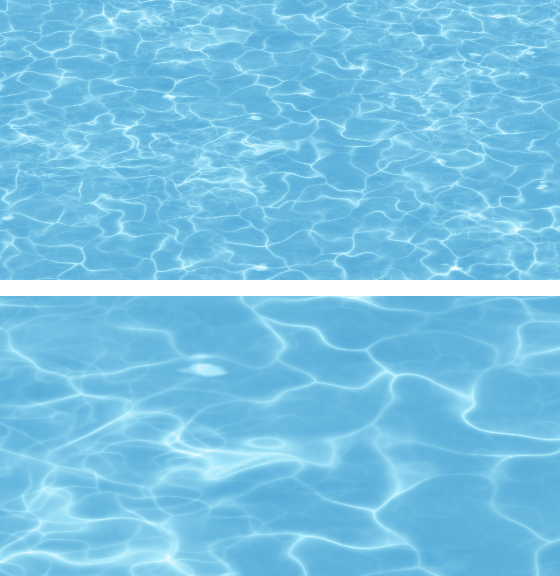
Top, the full canvas; bottom, a detail of the centre.
A Shadertoy shader for this texture:

```glsl
const vec3 DEEP = vec3(0.366, 0.694, 0.856);
const vec3 PALE = vec3(0.660, 0.910, 0.985);
const vec3 GLINT = vec3(0.930, 0.990, 1.000);

vec2 hash2(vec2 p) {
    vec3 q = fract(p.xyx * vec3(0.1031, 0.1030, 0.0973));
    q += dot(q, q.yzx + 33.33);
    return fract((q.xx + q.yz) * q.zy);
}

float cornerSlope(vec2 cell, vec2 corner, vec2 f) {
    return dot(hash2(cell + corner) * 2.0 - 1.0, f - corner);
}

// Gradient noise, roughly -0.7 to 0.7
float gradientNoise(vec2 p) {
    vec2 i = floor(p);
    vec2 f = p - i;
    vec2 u = f * f * f * (f * (f * 6.0 - 15.0) + 10.0);
    float low = mix(cornerSlope(i, vec2(0, 0), f), cornerSlope(i, vec2(1, 0), f), u.x);
    float high = mix(cornerSlope(i, vec2(0, 1), f), cornerSlope(i, vec2(1, 1), f), u.x);
    return mix(low, high, u.y);
}

float fbm(vec2 p, int octaves) {
    float sum = 0.0;
    float amplitude = 1.0;
    for (int i = 0; i < octaves; i++) {
        sum += amplitude * gradientNoise(p);
        p = mat2(1.6, 0.5, -0.5, 1.6) * p + 19.7;
        amplitude *= 0.55;
    }
    return sum;
}

vec2 warp(vec2 p, float amount) {
    return p + amount * vec2(fbm(p * 0.75 + 3.1, 3), fbm(p * 0.75 + 41.7, 3));
}

// x: gap between the two nearest cells, y: gap to the third (small at junctions)
vec2 cellGaps(vec2 p) {
    vec2 i = floor(p);
    vec3 nearest = vec3(9.0);
    for (int y = -1; y <= 1; y++) {
        for (int x = -1; x <= 1; x++) {
            vec2 cell = i + vec2(x, y);
            float d = length(cell + 0.04 + 0.92 * hash2(cell) - p);
            if (d < nearest.x) nearest = vec3(d, nearest.xy);
            else if (d < nearest.y) nearest = vec3(nearest.x, d, nearest.y);
            else nearest.z = min(nearest.z, d);
        }
    }
    return nearest.yz - nearest.x;
}

// Web of focused light: thin core, soft halo and bright junctions
float caustics(vec2 p, float sharpness, float warpAmount) {
    vec2 gaps = cellGaps(warp(p, warpAmount));
    float strength = smoothstep(-0.4, 0.45, gradientNoise(p * 0.9 + 73.0));
    float core = exp(-gaps.x * sharpness) * mix(0.2, 1.1, strength);
    float halo = exp(-gaps.x * 4.5) * mix(0.1, 0.3, strength);
    float knot = exp(-gaps.y * 8.0) * 0.5 * strength;
    return core + halo + knot;
}

// Thin curls along the zero level of the noise
float ripples(vec2 p, float width) {
    float level = abs(fbm(warp(p, 0.5), 2));
    return exp(-level / width);
}

// Rare glints with ragged, streaked outlines
float sparkles(vec2 p, float density) {
    vec2 cell = floor(p);
    vec2 centre = cell + 0.35 + 0.3 * hash2(cell + 5.0);
    vec2 seed = hash2(cell + 57.0);
    float ragged = length(p - centre) + 0.22 * fbm(p * vec2(4.0, 6.0), 2);
    return step(seed.x, density) * smoothstep(0.18, 0.02, ragged) * mix(0.5, 1.0, seed.y);
}

vec3 waterColor(float light) {
    vec3 color = mix(DEEP, PALE, clamp(light, -0.1, 1.0));
    return mix(color, GLINT, smoothstep(0.9, 1.8, light));
}

void mainImage(out vec4 fragColor, in vec2 fragCoord) {
    vec2 p = fragCoord / iResolution.y;

    // Waves shrink slightly toward the far edge
    vec2 surface = vec2((p.x - 1.0) * (1.0 + 0.2 * p.y), p.y + 0.22 * p.y * p.y);
    vec2 waves = surface * vec2(6.8, 13.2) + 40.0;
    float choppy = smoothstep(-0.2, 0.5, fbm(surface * vec2(1.8, 2.6) + 8.3, 2));

    // Soft tonal body
    float light = 0.01 + 0.08 * choppy + 0.23 * fbm(waves * vec2(0.45, 0.7), 4);
    light += 0.17 * fbm(waves * vec2(1.5, 2.6) + 11.0, 3) * (0.5 + choppy);

    // Layers of refracted light
    light += 0.82 * caustics(waves, 13.0, 0.95);
    light += mix(0.14, 0.42, choppy) * caustics(waves * 1.65 + 27.0, 10.0, 1.2);
    light += mix(0.06, 0.32, choppy) * ripples(waves * vec2(0.9, 1.3) + 63.0, 0.05);

    // Highlights and fine grain
    light += 1.1 * sparkles(waves * vec2(0.8, 0.75), 0.06);
    light += 0.08 * gradientNoise(p * 110.0);

    fragColor = vec4(waterColor(light), 1.0);
}
```
